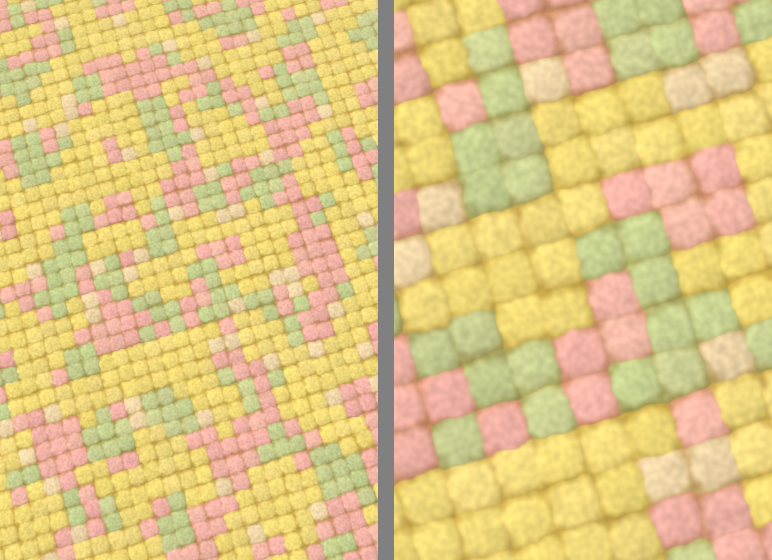
Left: the whole. Right: its middle third, enlarged.
Reproduce this texture procedurally as a WebGL 1 fragment shader.

```glsl
precision highp float;
// Plush fabric of small rounded tufts on a tilted, slightly receding grid.
// Gradient noise per tuft gathers pink, green and cream into yellow cloth;
// a soft maximum over neighbouring domes gives the relief and colour seams.

uniform vec2 u_resolution;

vec2 hash2(vec2 p) {
  vec3 q = fract(p.xyx * vec3(0.1031, 0.1030, 0.0973));
  q += dot(q, q.yzx + 33.33);
  return fract((q.xx + q.yz) * q.zy);
}

float cornerSlope(vec2 cell, vec2 offset) {
  float angle = 6.2832 * hash2(cell).x;
  return dot(vec2(cos(angle), sin(angle)), offset);
}

float gradientNoise(vec2 p) {
  vec2 i = floor(p), f = fract(p);
  vec2 w = f * f * f * (f * (f * 6.0 - 15.0) + 10.0);
  vec2 e = vec2(1.0, 0.0);
  float low = mix(cornerSlope(i, f), cornerSlope(i + e, f - e), w.x);
  float high = mix(cornerSlope(i + e.yx, f - e.yx), cornerSlope(i + e.xx, f - e.xx), w.x);
  return mix(low, high, w.y);
}

// Screen position to tuft units: mild perspective, then rotation
vec2 clothPosition(vec2 p) {
  p /= 1.0 - 0.22 * p.y;
  float c = cos(0.29), s = sin(0.29);
  return 36.5 * vec2(c * p.x + s * p.y, c * p.y - s * p.x) + 80.0;
}

// Dyed patches a few tufts wide, with ragged pale borders
vec3 tuftColor(vec2 id) {
  vec3 yellow = vec3(0.95, 0.86, 0.47);
  vec3 pink = vec3(0.95, 0.70, 0.65);
  vec3 green = vec3(0.77, 0.81, 0.56);
  vec3 cream = vec3(0.94, 0.84, 0.66);
  vec2 rnd = hash2(id + 17.0);
  float patchNoise = gradientNoise(id * 0.31 + 5.3) + 0.12 * (rnd.x - 0.5);
  float dyeNoise = gradientNoise(id * vec2(0.43, 0.33) + 71.7);
  vec3 color = yellow;
  if (patchNoise > 0.03) color = dyeNoise > -0.05 ? pink : green;
  if (abs(patchNoise) < 0.045 && rnd.y > 0.55) color = cream;
  color = mix(color, cream, 0.22 * rnd.y * rnd.y);
  return color * (0.97 + 0.06 * rnd.x);
}

void main() {
  vec2 screen = (gl_FragCoord.xy - 0.5 * u_resolution) / u_resolution.y;
  vec2 cloth = clothPosition(screen);

  // Fuzzy pile bends the tuft outlines
  float fuzz = gradientNoise(cloth * 3.1);
  float fineFuzz = gradientNoise(cloth * 6.3 + 40.0);
  vec2 bent = cloth + 0.09 * vec2(fuzz, gradientNoise(cloth * 2.7 + 19.0));

  // Blend the nearby domes by height
  vec2 home = floor(bent);
  vec3 color = vec3(0.0);
  float total = 0.0, light = 0.0;
  for (int y = -1; y <= 1; y++) {
    for (int x = -1; x <= 1; x++) {
      vec2 id = home + vec2(float(x), float(y));
      vec2 rnd = hash2(id) - 0.5;
      vec2 e = (bent - id - 0.5 - 0.16 * rnd) / vec2(0.57, 0.53 + 0.05 * rnd.x);
      vec2 cube = abs(e * e * e);
      float radius = pow(cube.x + cube.y + 0.0001, 0.3333);
      float weight = exp(13.0 * (1.0 - radius * radius));
      color += weight * tuftColor(id);
      light += weight * dot(e, vec2(-0.35, 0.65));
      total += weight;
    }
  }
  color /= total;
  light /= total;
  float height = log(total) / 13.0;

  // Warm shade in the seams, soft light from the upper left
  float rise = smoothstep(-0.3, 0.6, height + 0.14 * fuzz);
  color *= mix(vec3(0.82, 0.76, 0.60), vec3(1.0), rise);
  color *= 1.0 + 0.075 * light + 0.07 * fuzz + 0.09 * fineFuzz;

  // Haze toward the far edge
  color = mix(color, vec3(0.94, 0.85, 0.62), 0.10 * smoothstep(0.1, 0.5, screen.y));
  gl_FragColor = vec4(clamp(color, 0.0, 1.0), 1.0);
}
```
